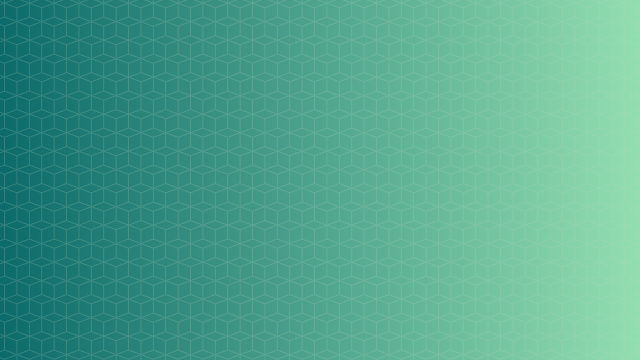
This background is drawn by a WebGL 2 fragment shader. Its source:

```glsl
#version 300 es
precision highp float;
// Teal to mint horizontal gradient under a faint lattice of stacked, flattened cubes.

uniform vec2 u_resolution;
out vec4 fragColor;

const vec3 TEAL = vec3(0.045, 0.415, 0.415);
const vec3 MINT = vec3(0.578, 0.872, 0.693);
const vec3 LINE = vec3(0.72, 0.83, 0.75);

// Lengths are in canvas heights.
const vec2 CELL = vec2(0.03444, 0.05139);   // column and row spacing
const vec2 ORIGIN = vec2(0.0815, 0.0148);   // centre of one rhombus
const float RHOMBUS_RISE = 0.25;            // half height as a share of a row
const float LINE_WIDTH = 0.0022;
const float LINE_OPACITY = 0.26;

// Share of a pixel covered by a line whose axis lies at distance d.
float lineCoverage(float d, float width, float pixel) {
    float low = max(d - 0.5 * pixel, -0.5 * width);
    float high = min(d + 0.5 * pixel, 0.5 * width);
    return max(high - low, 0.0) / pixel;
}

// Distance to the cube edges: rhombus outlines joined by uprights.
float cubeLattice(vec2 p, vec2 cell, float rise) {
    vec2 grid = p / cell;
    float row = round(grid.y);

    // Every other row is shifted by one column.
    vec2 local = vec2(mod(grid.x + row + 1.0, 2.0) - 1.0, grid.y - row);
    float edge = abs(local.x) + abs(local.y) / rise - 1.0;
    float rhombus = edge / length(1.0 / (cell * vec2(1.0, rise)));

    // Uprights stop at the rhombus faces.
    float upright = abs(grid.x - round(grid.x)) * cell.x;
    return rhombus < 0.0 ? -rhombus : min(rhombus, upright);
}

void main() {
    float pixel = 1.0 / u_resolution.y;
    vec2 p = gl_FragCoord.xy * pixel;

    vec3 color = mix(TEAL, MINT, gl_FragCoord.x / u_resolution.x);

    float d = cubeLattice(p - ORIGIN, CELL, RHOMBUS_RISE);
    color = mix(color, LINE, LINE_OPACITY * lineCoverage(d, LINE_WIDTH, pixel));

    fragColor = vec4(color, 1.0);
}
```
